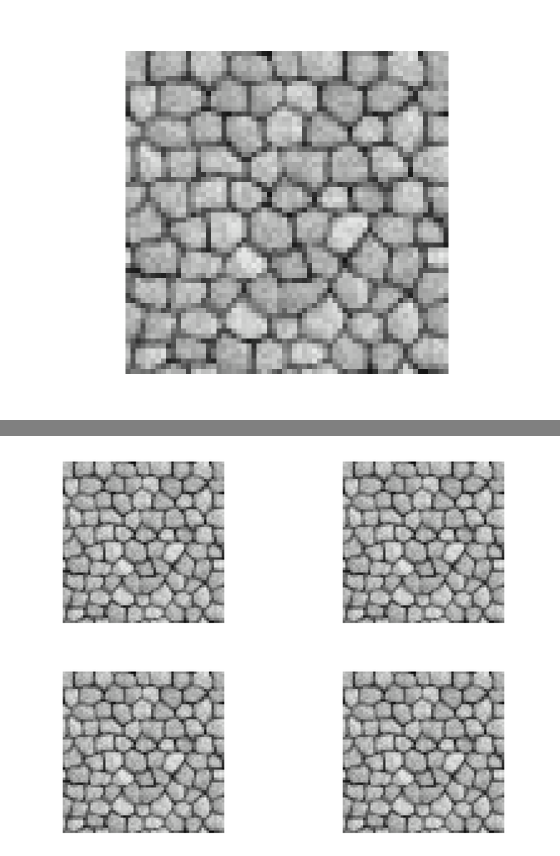
Top: one tile. Bottom: repeated 2 by 2.
Write a WebGL 1 fragment shader that draws this texture.

```glsl
precision highp float;
// Draws a square patch of coarse-texel grey cobblestones on a white ground.
uniform vec2 u_resolution;

const vec2 PATCH_CENTER = vec2(0.5124, 0.4945); // share of the canvas
const float PATCH_SIDE = 0.769;                 // share of canvas height
const float TEXELS = 64.0;
const vec2 STONES = vec2(8.0, 10.0);            // even row count wraps the bond
const vec3 WHITE = vec3(1.0);
const vec3 STONE_TINT = vec3(0.998, 1.003, 0.998);

float hash(vec2 cell, float seed) {
  vec3 q = fract(vec3(cell.xyx) * vec3(0.1031, 0.1030, 0.0973) + seed * 0.137);
  q += dot(q, q.yzx + 33.33);
  return fract((q.x + q.y) * q.z);
}

// Value noise that repeats after a whole number of cells.
float wrappedNoise(vec2 p, float period, float seed) {
  vec2 cell = floor(p);
  vec2 f = fract(p);
  f = f * f * (3.0 - 2.0 * f);
  vec2 a = mod(cell, period);
  vec2 b = mod(cell + 1.0, period);
  return mix(mix(hash(a, seed), hash(vec2(b.x, a.y), seed), f.x),
             mix(hash(vec2(a.x, b.y), seed), hash(b, seed), f.x), f.y);
}

// Distance with nearly square contours, for blocky stones.
float blockDistance(vec2 d) {
  vec2 s = d * d;
  return sqrt(sqrt(dot(s, s)));
}

// Three nearest stone distances in texels; also the stone id and local offset.
vec3 nearestStones(vec2 p, out vec2 id, out vec2 offset) {
  vec2 size = TEXELS / STONES;
  vec2 grid = p / size;
  vec3 nearest = vec3(1000.0);
  id = vec2(0.0);
  offset = vec2(0.0);
  for (int j = -2; j <= 2; j++) {
    float row = floor(grid.y) + float(j);
    float shift = 0.5 * mod(row, 2.0);
    for (int i = -1; i <= 1; i++) {
      vec2 cell = vec2(floor(grid.x - shift) + float(i), row);
      vec2 key = mod(cell, STONES);
      vec2 jitter = vec2(hash(key, 1.0), hash(key, 2.0)) - 0.5;
      vec2 center = cell + vec2(shift, 0.0) + 0.5 + jitter * vec2(0.45, 0.5);
      vec2 d = p - center * size;
      float dist = blockDistance(d) - 1.6 * hash(key, 3.0);
      if (dist < nearest.x) {
        nearest = vec3(dist, nearest.xy);
        id = key;
        offset = d;
      } else if (dist < nearest.y) {
        nearest = vec3(nearest.x, dist, nearest.y);
      } else {
        nearest.z = min(nearest.z, dist);
      }
    }
  }
  return nearest;
}

// Grey level of one texel of the wall.
float stoneShade(vec2 texel) {
  vec2 warp = vec2(wrappedNoise(texel / 4.0, TEXELS / 4.0, 4.0),
                   wrappedNoise(texel / 4.0, TEXELS / 4.0, 5.0)) - 0.5;
  vec2 id;
  vec2 offset;
  vec3 dist = nearestStones(texel + 1.6 * warp, id, offset);
  float gap = dist.y - dist.x;

  // Stone faces: own tone, light from the upper right, blotches and grain.
  float tone = hash(id, 6.0);
  float face = 0.68 + 0.15 * tone * tone + 0.012 * (offset.x + offset.y);
  face += 0.12 * (wrappedNoise(texel / 2.0, TEXELS / 2.0, 7.0) - 0.5);
  float grain = 0.13 * (hash(floor(texel), 8.0) - 0.5);

  // Joints: uneven depth, darkest where three stones meet.
  float depth = wrappedNoise(texel / 4.0, TEXELS / 4.0, 9.0);
  float joint = mix(0.06, 0.46, depth);
  float corner = 1.0 - smoothstep(0.4, 2.4, dist.z - dist.x);
  float shade = mix(joint, face, smoothstep(-0.6, 2.4, gap));
  return clamp(shade + grain - 0.12 * corner, 0.08, 0.93);
}

vec3 scene(vec2 fragment) {
  vec2 p = (fragment - PATCH_CENTER * u_resolution) / u_resolution.y;
  vec2 uv = p / PATCH_SIDE + 0.5;
  vec2 inside = step(0.0, uv) * step(uv, vec2(1.0));
  if (inside.x * inside.y < 0.5) return WHITE;
  return STONE_TINT * stoneShade(floor(uv * TEXELS) + 0.5);
}

void main() {
  // Four samples per pixel smooth the texel and patch edges.
  vec3 color = vec3(0.0);
  for (int y = 0; y < 2; y++) {
    for (int x = 0; x < 2; x++) {
      color += scene(gl_FragCoord.xy + 0.5 * vec2(float(x), float(y)) - 0.25);
    }
  }
  gl_FragColor = vec4(color * 0.25, 1.0);
}
```
